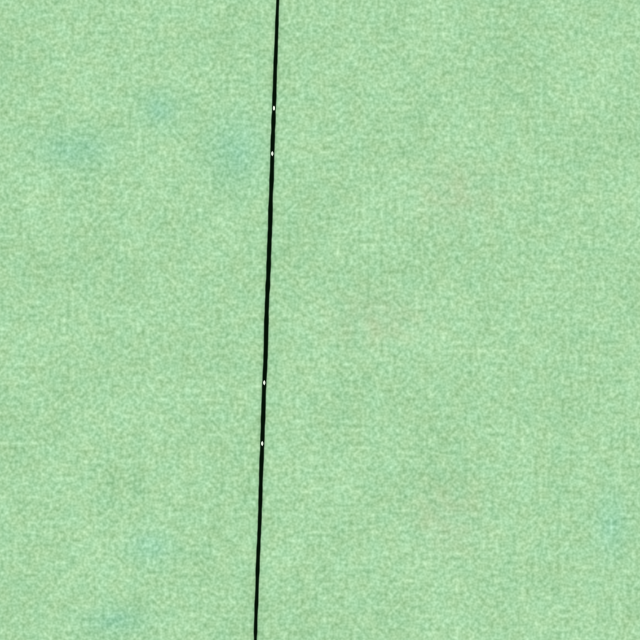
Reproduce this texture procedurally as a Shadertoy shader.

```glsl
// Pale green grained paper crossed by a thin, slightly leaning dark seam with bright flecks.

const vec3 PAPER = vec3(0.660, 0.838, 0.650);
const vec3 SEAM_INK = vec3(0.015, 0.065, 0.025);
const vec3 FLECK_COLOR = vec3(0.93, 0.96, 0.90);
const vec3 COOL_TINT = vec3(-0.060, -0.014, 0.028);
const vec3 WARM_TINT = vec3(0.030, -0.012, 0.004);

const float SEAM_BOTTOM = 0.3990;      // x where the seam meets the lower edge
const float SEAM_TOP = 0.4340;         // x where it meets the upper edge
const float SEAM_HALF_WIDTH = 0.0024;
const float SEAM_SWELL = 0.0009;       // extra half width in the middle
const float SEAM_WOBBLE = 0.0009;
const vec2 FLECK_RADIUS = vec2(0.0018, 0.0036);
const float FLECK_HEIGHTS[4] = float[4](0.831, 0.760, 0.402, 0.307);

const float GRAIN_SCALE = 145.0;
const float GRAIN_STRENGTH = 0.115;
const float FIBER_STRENGTH = 0.050;
const float MOTTLE_STRENGTH = 0.030;

// Centre and radii of each faint stain
const vec4 COOL_STAINS[6] = vec4[6](
    vec4(0.115, 0.766, 0.060, 0.030), vec4(0.250, 0.830, 0.030, 0.030),
    vec4(0.370, 0.765, 0.045, 0.055), vec4(0.955, 0.180, 0.025, 0.050),
    vec4(0.180, 0.030, 0.050, 0.022), vec4(0.235, 0.145, 0.035, 0.025));
const vec4 WARM_STAINS[3] = vec4[3](
    vec4(0.715, 0.695, 0.060, 0.045), vec4(0.590, 0.500, 0.070, 0.040),
    vec4(0.700, 0.190, 0.050, 0.050));

uint mixBits(uint h) {
    h = (h ^ (h >> 16)) * 0x7feb352du;
    h = (h ^ (h >> 15)) * 0x846ca68bu;
    return h ^ (h >> 16);
}

vec2 latticeGradient(vec2 cell) {
    ivec2 c = ivec2(cell);
    uint h = mixBits(uint(c.x) + mixBits(uint(c.y)));
    float angle = float(h & 65535u) * 6.2831853 / 65536.0;
    return vec2(cos(angle), sin(angle));
}

float gradientNoise(vec2 p) {
    vec2 cell = floor(p), f = p - cell;
    vec2 u = f * f * f * (f * (f * 6.0 - 15.0) + 10.0);
    vec2 e = vec2(1.0, 0.0);
    float a = dot(latticeGradient(cell), f);
    float b = dot(latticeGradient(cell + e.xy), f - e.xy);
    float c = dot(latticeGradient(cell + e.yx), f - e.yx);
    float d = dot(latticeGradient(cell + e.xx), f - e.xx);
    return mix(mix(a, b, u.x), mix(c, d, u.x), u.y);
}

float stain(vec2 p, vec4 shape) {
    vec2 q = (p - shape.xy) / shape.zw;
    return exp(-dot(q, q));
}

vec3 paper(vec2 p) {
    // Fine grain, stretched fibres and broad mottling
    float grain = gradientNoise(p * GRAIN_SCALE)
                + 0.65 * gradientNoise(p * GRAIN_SCALE * 1.63 + 31.7);
    float fiber = gradientNoise(p * vec2(48.0, 105.0) + 73.1);
    float mottle = gradientNoise(p * 9.0 + 5.3) + 0.7 * gradientNoise(p * 27.0 + 17.9);
    float light = GRAIN_STRENGTH * grain + FIBER_STRENGTH * fiber + MOTTLE_STRENGTH * mottle;
    vec3 color = PAPER + light * vec3(1.0, 0.92, 1.0);

    // Slight hue drift, then local stains broken up by the fibres
    float hue = gradientNoise(p * 38.0 + 91.3);
    color += hue * vec3(0.022, -0.005, -0.016);
    float cool = 0.0, warm = 0.0;
    for (int i = 0; i < 6; i++) cool += stain(p, COOL_STAINS[i]);
    for (int i = 0; i < 3; i++) warm += stain(p, WARM_STAINS[i]);
    float breakup = 0.8 + 0.8 * hue;
    return color + (cool * COOL_TINT + warm * WARM_TINT) * breakup;
}

float seamCenter(float y) {
    return mix(SEAM_BOTTOM, SEAM_TOP, y) + SEAM_WOBBLE * gradientNoise(vec2(y * 16.0, 4.5));
}

void mainImage(out vec4 fragColor, in vec2 fragCoord) {
    vec2 p = fragCoord / iResolution.xy;
    float pixel = 1.0 / min(iResolution.x, iResolution.y);
    vec3 color = paper(p);

    // Dark seam with a soft, uneven edge
    float center = seamCenter(p.y);
    float halfWidth = SEAM_HALF_WIDTH + SEAM_SWELL * sin(3.14159 * p.y)
                    + 0.0007 * gradientNoise(vec2(p.y * 65.0, 8.5));
    float edge = max(pixel, 0.0014);
    float side = abs(p.x - center) - halfWidth;
    color *= 1.0 - 0.10 * exp(-max(side, 0.0) / 0.003);
    color = mix(color, SEAM_INK, 1.0 - smoothstep(-edge, edge, side));

    // Bright flecks sitting on the seam
    for (int i = 0; i < 4; i++) {
        float y = FLECK_HEIGHTS[i];
        vec2 q = (p - vec2(seamCenter(y), y)) / FLECK_RADIUS;
        float soft = pixel / FLECK_RADIUS.x;
        float cover = 1.0 - smoothstep(1.0 - 0.5 * soft, 1.0 + 0.5 * soft, length(q));
        color = mix(color, FLECK_COLOR, cover);
    }

    fragColor = vec4(clamp(color, 0.0, 1.0), 1.0);
}
```
